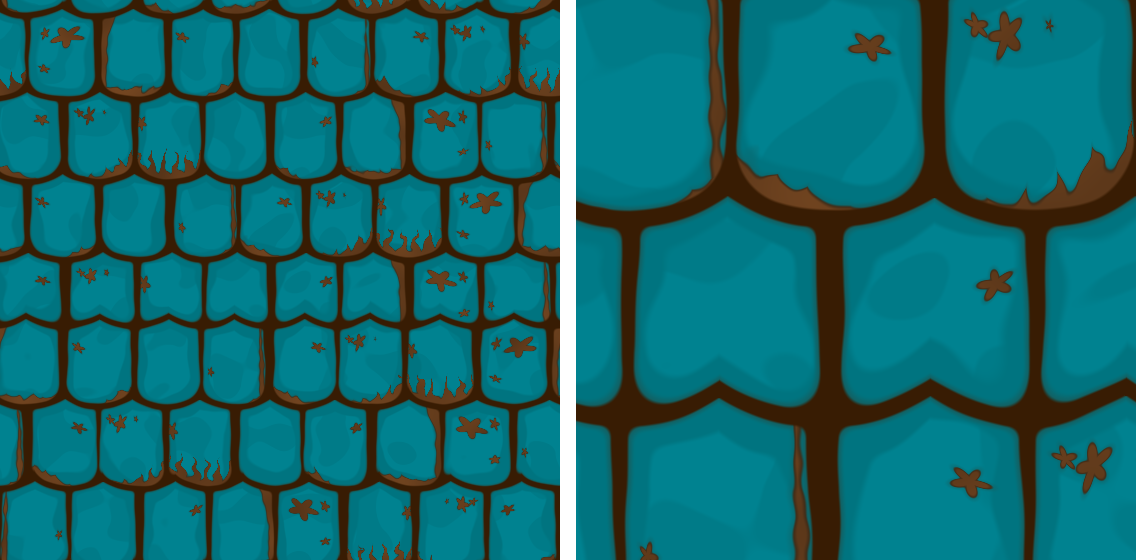
Left, the full canvas; right, a detail of the centre.
Reproduce this texture procedurally as a WebGL 2 fragment shader.

```glsl
#version 300 es
precision highp float;
// Seven staggered rows of eight painted teal shingles with rust wear on dark gaps.
// Each shingle is a smooth intersection of its sides, peaked top and scalloped
// bottom; a cyclic sequence of eight wear kinds chooses its chips, strips and rust.

uniform vec2 u_resolution;
out vec4 outColor;

const float COLS = 8.0;          // lengths below are in shingle pitches
const int ROWS = 7;
const float FIRST_TOP = 0.125;
const float TOP[8] = float[8](0.0, 1.19, 2.365, 3.48, 4.43, 5.58, 6.75, 8.0);
const float SHIFT[7] = float[7](0.875, 0.375, 0.885, 0.40, 0.35, 0.86, 0.46);
const int FIRST_KIND[7] = int[7](4, 1, 6, 1, 5, 1, 0);
const float PEAK = 0.15, BAND = 0.085, HALF_WIDTH = 0.452;
const float JITTER = 0.032, SWAY = 0.05, WOBBLE = 0.022;
const vec3 GAP = vec3(0.22, 0.11, 0.01);
const vec3 TEAL = vec3(0.0, 0.51, 0.565);
const vec3 TEAL_DARK = vec3(0.0, 0.455, 0.50);
const vec3 RIM = vec3(0.07, 0.38, 0.39);
const vec3 RUST = vec3(0.39, 0.235, 0.11);
const vec3 RUST_EDGE = vec3(0.25, 0.17, 0.09);

// Bottom rust of each kind: center, half extent, height, spikiness
const vec4 BASE[8] = vec4[8](
    vec4(0.4, 0.3, 0.10, 0.4), vec4(-0.35, 0.55, 0.22, 0.3),
    vec4(0.42, 0.75, 0.30, 0.7), vec4(0.0, 2.0, 0.34, 1.0),
    vec4(0.0, 1.0, -0.1, 0.0), vec4(-0.32, 0.35, 0.18, 0.5),
    vec4(0.0, 0.9, 0.19, 0.2), vec4(0.0, 1.0, -0.1, 0.0));
// Chips: position from the peak, radius, angle; and the kind that bears each
const int CHIP_COUNT = 10;
const vec4 CHIP[10] = vec4[10](
    vec4(-0.35, 0.76, 0.07, 1.4), vec4(0.20, 0.40, 0.11, 0.3),
    vec4(-0.30, 0.30, 0.075, 0.8), vec4(-0.16, 0.34, 0.125, 1.9),
    vec4(0.06, 0.29, 0.035, 1.3), vec4(-0.40, 0.45, 0.12, 1.5),
    vec4(0.30, 0.41, 0.10, -0.6), vec4(-0.08, 0.40, 0.235, 0.3),
    vec4(0.24, 0.35, 0.09, 1.2), vec4(0.25, 0.86, 0.08, -0.4));
const int CHIP_KIND[10] = int[10](0, 1, 2, 2, 2, 3, 5, 7, 7, 7);

float hash(vec2 c) {
    return fract(sin(dot(c, vec2(127.1, 311.7))) * 43758.5);
}

float corner(vec2 c, vec2 f, float period) {
    float a = 6.2832 * hash(mod(c, period));
    return dot(vec2(cos(a), sin(a)), f);
}

// Gradient noise that wraps around the canvas; freq is a whole number per pitch
float noise(vec2 p, float freq, float seed) {
    p = p * freq + seed;
    vec2 c = floor(p), f = p - c, w = f * f * (3.0 - 2.0 * f), o = vec2(0, 1);
    float n = freq * COLS;
    return mix(mix(corner(c, f, n), corner(c + o.yx, f - o.yx, n), w.x),
               mix(corner(c + o, f - o, n), corner(c + 1.0, f - 1.0, n), w.x), w.y);
}

float smoothMax(float a, float b, float k) {
    float h = max(k - abs(a - b), 0.0) / k;
    return max(a, b) + h * h * k * 0.25;
}

// Horizontal position inside the shingle, and its column
vec2 shingle(float x, int row) {
    x += 0.5 - SHIFT[row] - SWAY * cos(6.2832 * (x / COLS - 0.2));
    float col = mod(floor(x), COLS);
    return vec2(fract(x) - 0.5 - JITTER * (2.0 * hash(vec2(col, row)) - 1.0), col);
}

// Drop of the top edge below its peak
float topDrop(float x) {
    float s = 1.0 - 2.0 * min(abs(x), 0.5);
    return PEAK * (1.0 - s * s);
}

float chipDistance(vec2 p, vec4 chip) {
    float c = cos(chip.w), s = sin(chip.w);
    p = mat2(c, -s, s, c) * (p - chip.xy) * vec2(1.0, 1.5);
    return length(p) - chip.z * (0.75 + 0.27 * cos(5.0 * atan(p.y, p.x + 1e-5)));
}

// Signed distance to the rust; inset and depth are measured from side and bottom
float rustDistance(vec2 q, float inset, float depth, int kind, float rough) {
    vec4 b = BASE[kind];
    float spike = 1.0 - abs(2.0 * fract(q.x * 5.5 + 0.6 * rough) - 1.0);
    float height = b.z * max(1.0 - abs(q.x - b.x) / b.y, 0.0);
    float d = depth + 0.02 - height * mix(0.75 + rough, 0.3 + spike * spike, b.w);
    if (kind == 0) d = min(d, abs(inset - 0.05) - mix(0.012, 0.04, q.y));
    if (kind == 6) d = min(d, inset - mix(0.2, 0.08, smoothstep(0.0, 0.5, q.y)));
    for (int i = 0; i < CHIP_COUNT; i++)
        if (CHIP_KIND[i] == kind) d = min(d, chipDistance(q, CHIP[i]));
    return d + 0.035 * rough;
}

void main() {
    vec2 p = gl_FragCoord.xy / u_resolution * COLS;
    p.y = COLS - p.y;
    float soft = max(COLS / u_resolution.y, 0.008);
    p += WOBBLE * vec2(noise(p, 3.0, 0.0), noise(p, 3.0, 5.0));

    // Find the row, going up one above its peaked edge
    float y = mod(p.y - FIRST_TOP, COLS);
    int row = 0;
    for (int i = 1; i < ROWS; i++) if (y >= TOP[i]) row = i;
    if (y < TOP[row] + topDrop(shingle(p.x, row).x) - 0.5 * BAND) {
        if (row == 0) y += COLS;
        row = (row + ROWS - 1) % ROWS;
    }
    vec2 cell = shingle(p.x, row);
    vec2 q = vec2(cell.x, y - TOP[row]);
    float rowHeight = TOP[row + 1] - TOP[row];

    // Outline
    float halfWidth = HALF_WIDTH + 0.03 * (q.y - 0.6);
    float base = q.y - rowHeight - topDrop(shingle(p.x, (row + 1) % ROWS).x) + BAND;
    float d = smoothMax(abs(q.x) - halfWidth, topDrop(q.x) - q.y, 0.06);
    d = smoothMax(d, base, 0.2);

    // Wear kind: alternate rows reverse and mirror half of the sequence
    bool mirrored = row == ROWS - 1;
    int kind = (FIRST_KIND[row] + int(cell.y) * (mirrored ? -1 : 1)) & 7;
    if (row % 2 == 0 && kind > 3) { kind = 11 - kind; mirrored = !mirrored; }
    if (mirrored) q.x = -q.x;

    // Painted face with a lighter middle and broad brush patches
    float brush = noise(p, 2.0, 3.0), rough = noise(p, 7.0, 9.0);
    float middle = smoothstep(-0.09, -0.13, d + 0.18 * brush);
    float patches = smoothstep(0.10, 0.15, noise(p, 2.0, 11.0));
    vec3 color = mix(TEAL_DARK, TEAL, middle * (1.0 - 0.5 * patches));
    color = mix(color, RIM, smoothstep(-0.035, 0.0, d));

    // Rust; shorter rows have their worn bottoms tucked away
    float depth = rowHeight < 1.0 ? 1.0 : -base;
    float rust = rustDistance(q, halfWidth - q.x, depth, kind, rough);
    color = mix(color, RIM, 0.45 * smoothstep(0.04, 0.0, rust));
    vec3 rustColor = mix(RUST_EDGE, RUST * (1.0 + 0.25 * brush), smoothstep(0.0, -0.025, rust));
    color = mix(color, rustColor, smoothstep(soft, -soft, rust));
    outColor = vec4(mix(color, GAP, smoothstep(-soft, soft, d)), 1.0);
}
```
